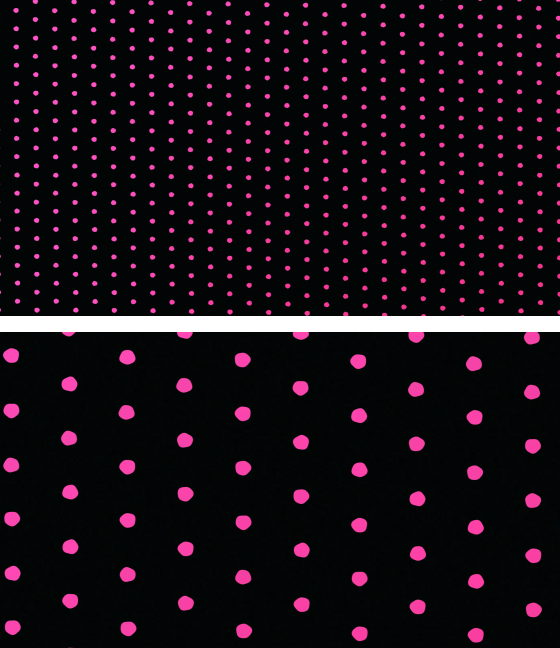
Top: the whole. Bottom: its middle third, enlarged.
Reproduce this pattern procedurally as a Shadertoy shader.

```glsl
// Staggered pink dots on near-black cloth, photographed at a slight angle.
// Each pixel finds its nearest column and row, bends that lattice point to
// follow the cloth, and draws one slightly uneven dot there.

const float COLUMNS = 28.905;             // column pitches across the canvas
const float SPAN = 26.0;                  // columns over which rows sag
const vec2 FIRST_DOT = vec2(0.824, 0.527);
const vec2 DOT_RADIUS = vec2(0.136, 0.125);
const vec3 CLOTH = vec3(0.01, 0.02, 0.02);
const vec3 ORCHID = vec3(1.0, 0.33, 0.78);
const vec3 ROSE = vec3(0.96, 0.20, 0.55);

float hash(vec2 p) {
    p = fract(p * vec2(0.1031, 0.1137));
    p += dot(p, p.yx + 33.33);
    return fract((p.x + p.y) * p.x * 97.3);
}

// Lattice index under a point; odd columns are raised by half a row.
vec2 nearestCell(vec2 p) {
    float column = round(p.x - FIRST_DOT.x - 0.0055 * p.y);
    float stagger = 0.5 * mod(column, 2.0);
    float row = (p.y - FIRST_DOT.y - 0.376 * column / SPAN) / 0.942;
    return vec2(column, round(row + stagger) - stagger);
}

// Centre of a dot, with tilt and bow of the cloth.
vec2 dotCentre(vec2 cell) {
    float i = cell.x;
    float j = cell.y;
    float u = i / SPAN;
    float sag = mix(0.376 * u, 0.508 * u * u, j / 16.0);
    float y = FIRST_DOT.y + 0.9526 * j - 0.00088 * j * j + sag;
    float bow = 0.000019 * i * i * (28.0 - i);
    return vec2(FIRST_DOT.x + i - bow + 0.0055 * y, y);
}

// Signed distance to an oval whose rim wavers differently per seed.
float unevenDot(vec2 p, vec2 radius, float seed) {
    float angle = atan(p.y, p.x + 1e-5);
    float phase = 6.2832 * seed;
    float waver = 0.035 * sin(3.0 * angle + phase) + 0.025 * sin(5.0 * angle - 2.0 * phase);
    return (length(p / radius) - 1.0 - waver) * radius.y;
}

// Light shifts from orchid at the left to rose at the lower right.
vec3 dotColour(vec2 uv, float seed) {
    float shift = 0.45 * uv.x + 0.6 * uv.y * smoothstep(0.1, 0.5, uv.x);
    vec3 colour = mix(ORCHID, ROSE, clamp(shift, 0.0, 1.0));
    return colour * (0.98 + 0.04 * seed);
}

void mainImage(out vec4 fragColor, in vec2 fragCoord) {
    vec2 uv = fragCoord / iResolution.xy;
    uv.y = 1.0 - uv.y;
    float pixel = COLUMNS / iResolution.x;
    vec2 p = uv * iResolution.xy * pixel;

    vec2 cell = nearestCell(p);
    float seed = hash(cell * 2.0 + 17.0);
    vec2 jitter = 0.02 * (vec2(seed, hash(cell * 2.0 + 53.0)) - 0.5);
    float d = unevenDot(p - dotCentre(cell) - jitter, DOT_RADIUS, seed);

    float cover = 1.0 - smoothstep(-0.7 * pixel, 0.7 * pixel, d);
    float weave = 0.006 * (hash(floor(p * 18.0)) - 0.5);
    vec3 colour = mix(CLOTH + weave, dotColour(uv, seed), cover);
    fragColor = vec4(colour, 1.0);
}
```
